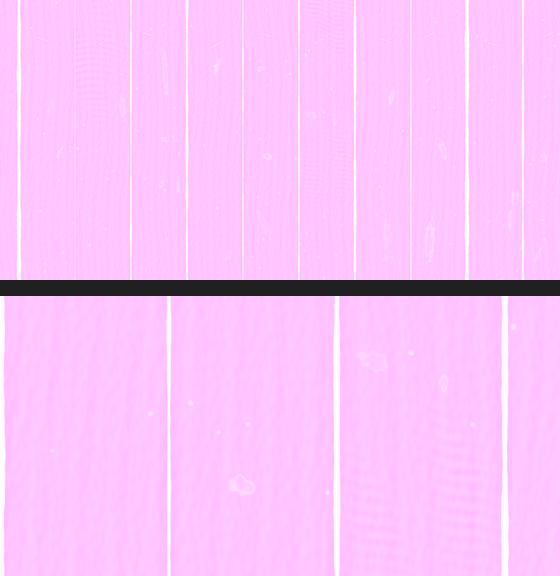
Top, the full canvas; bottom, a detail of the centre.
Write a WebGL 2 fragment shader that draws this texture.

```glsl
#version 300 es
precision highp float;

uniform vec2 u_resolution;
out vec4 fragColor;

float hash(vec2 p) {
    p = fract(p * vec2(0.1031, 0.1137));
    p += dot(p, p.yx + 33.33);
    return fract((p.x + p.y) * p.x * 97.0);
}

// Cellular noise: distance to the nearest point and that point's random id
vec2 cellular(vec2 p) {
    vec2 nearest = vec2(9.0, 0.0);
    for (int y = -1; y <= 1; y++)
    for (int x = -1; x <= 1; x++) {
        vec2 cell = floor(p) + vec2(x, y);
        vec2 point = cell + vec2(hash(cell + 7.3), hash(cell + 51.7));
        float d = distance(p, point);
        if (d < nearest.x) nearest = vec2(d, hash(cell + 93.1));
    }
    return nearest;
}

float segmentDistance(vec2 p, vec2 halfSpan) {
    return length(p - halfSpan * clamp(dot(p, halfSpan) / dot(halfSpan, halfSpan), -1.0, 1.0));
}

// Height of the painted wood: wavy fibres, saw marks and fine mottling
float woodHeight(vec2 p, vec2 local, float plank) {
    float wavy = p.x + 0.007 * sin(p.y * 5.0 + plank * 2.1) + 0.003 * sin(p.y * 14.0 + plank * 4.7);
    float fibres = 0.22 * sin(wavy * 137.0 + plank) + 0.16 * sin(wavy * 263.0 + 2.0 * sin(p.y * 7.0));
    float patches = smoothstep(-0.3, 0.8, sin(p.y * 9.0 + plank) + 0.7 * sin(local.x * 45.0 + p.y * 17.0));
    float arcs = sin((local.y - 0.3 * local.x + 2.2 * local.x * local.x) * 275.0 + sin(local.y * 31.0));
    float cuts = sin((local.y + 0.28 * local.x) * 390.0 + 1.5 * sin(local.x * 60.0));
    float saw = 0.06 * arcs;
    if (plank == 1.0) saw = 0.42 * arcs * smoothstep(0.3, 0.6, local.y);
    if (plank == 5.0) saw = 0.5 * cuts * smoothstep(0.1, 0.6, local.y);
    return fibres + saw * patches + 0.65 * cellular(p * vec2(110.0, 55.0)).x;
}

void main() {
    vec2 p = gl_FragCoord.xy / u_resolution.y;
    p.x *= 2.0 * u_resolution.y / u_resolution.x;
    float px = 1.0 / u_resolution.y;

    // Ten upright planks
    float across = (p.x - 0.0677) / 0.2;
    float plank = mod(floor(across), 10.0);
    vec2 local = vec2(fract(across) * 0.2, p.y);

    // Relief lit from one side
    vec2 light = vec2(0.004, -0.003);
    float relief = woodHeight(p + light, local + light, plank) - woodHeight(p, local, plank);
    float green = 0.771 + 0.05 * relief + 0.006 * (hash(vec2(plank, 4.0)) - 0.5);

    // Flaked paint with pale ragged rims
    float ragged = cellular(p * vec2(75.0, 50.0)).x - 0.45;
    for (float i = 0.0; i < 4.0; i++) {
        vec2 seed = vec2(plank * 5.0 + 1.0, i * 9.0 + 3.0);
        float tall = hash(seed + 31.0);
        vec2 size = vec2(0.004 + 0.011 * hash(seed + 17.0), 0.008 + 0.065 * tall * tall);
        vec2 q = local - vec2(0.025 + 0.15 * hash(seed), 0.04 + 0.8 * hash(seed + 11.0));
        q.x += q.y * (hash(seed + 23.0) - 0.5);
        float d = length(q / size) + 0.9 * ragged;
        float soft = px / size.x;
        float flake = 1.0 - smoothstep(1.0 - soft, 1.0 + soft, d);
        float rim = 1.0 - smoothstep(0.08, 0.15 + soft, abs(d - 0.9));
        float strength = step(0.4, hash(seed + 41.0)) * (0.4 + 0.6 * hash(seed + 47.0));
        green += strength * (0.035 * flake + 0.07 * rim);
    }

    // Small pale specks
    vec2 speck = cellular(p * 32.0);
    float speckRadius = 0.07 + 0.08 * fract(speck.y * 57.0);
    float speckMask = 1.0 - smoothstep(speckRadius - 32.0 * px, speckRadius + 32.0 * px, speck.x);
    green += 0.11 * speckMask * step(0.93, speck.y);

    // One slanted nail scar near the top of each plank
    vec2 nail = local - vec2(0.085 + 0.025 * sin(plank * 2.4), 0.86 + 0.02 * sin(plank * 3.7));
    float slant = mod(plank, 2.0) < 1.0 ? -0.006 : 0.009;
    float scar = segmentDistance(nail, vec2(0.017, slant));
    green -= 0.025 * (1.0 - smoothstep(0.004, 0.009, scar));
    green += 0.11 * (1.0 - smoothstep(0.002 - px, 0.002 + px, scar));

    // White seams, each with its own width and worn edges
    float halfWidths[10] = float[10](0.0075, 0.0015, 0.0035, 0.0048, 0.0028,
                                     0.0038, 0.0048, 0.0026, 0.0078, 0.0045);
    float seam = mod(round(across), 10.0);
    float seamDistance = abs(across - round(across)) * 0.2;
    float wear = 0.85 + 0.15 * sin(p.y * 11.0 + seam * 3.0) + 0.12 * sin(p.y * 37.0 + seam) + 0.3 * ragged;
    float halfWidth = halfWidths[int(seam)] * wear;
    green -= 0.025 * (1.0 - smoothstep(halfWidth, halfWidth + 0.012, seamDistance));
    float gap = 1.0 - smoothstep(halfWidth - 0.8 * px, halfWidth + 0.8 * px, seamDistance);
    green = mix(green, 0.985, gap * (seam == 1.0 ? 0.7 : 1.0));

    fragColor = vec4(1.0, clamp(green, 0.72, 1.0), 1.0, 1.0);
}
```
